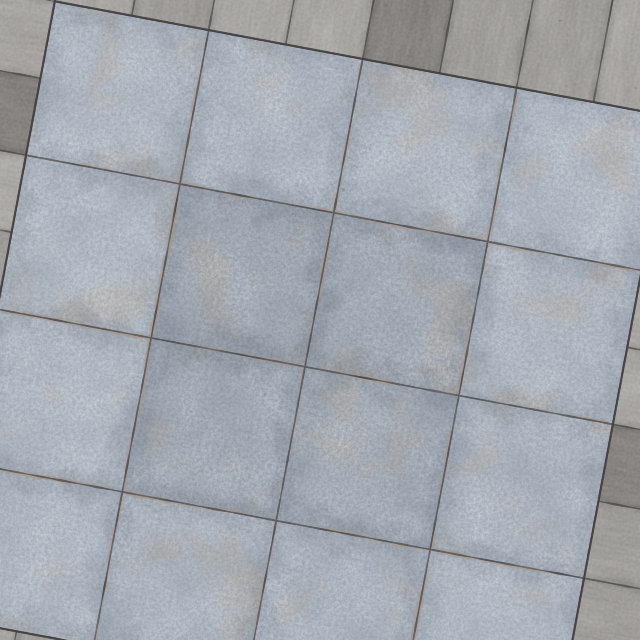
A three.js fragment shader for this texture:

```glsl
// Tilted four by four field of weathered blue-grey paving tiles, framed by warm grey slabs.
varying vec2 vUv;

float hash(vec2 p) {
  vec3 q = fract(vec3(p.xyx) * 0.1031);
  q += dot(q, q.yzx + 33.33);
  return fract((q.x + q.y) * q.z);
}

vec2 gradientAt(vec2 cell) {
  float angle = 6.2832 * hash(cell + 91.0);
  return vec2(cos(angle), sin(angle));
}

float noise(vec2 p) {
  vec2 i = floor(p), f = fract(p);
  vec2 w = f * f * f * (f * (f * 6.0 - 15.0) + 10.0);
  float a = dot(gradientAt(i), f);
  float b = dot(gradientAt(i + vec2(1.0, 0.0)), f - vec2(1.0, 0.0));
  float c = dot(gradientAt(i + vec2(0.0, 1.0)), f - vec2(0.0, 1.0));
  float d = dot(gradientAt(i + 1.0), f - 1.0);
  return mix(mix(a, b, w.x), mix(c, d, w.x), w.y);
}

float fbm(vec2 p) {
  float sum = 0.0, amp = 1.0;
  for (int i = 0; i < 4; i++) {
    sum += amp * noise(p);
    p = mat2(1.6, 1.2, -1.2, 1.6) * p + 7.3;
    amp *= 0.55;
  }
  return sum;
}

// Blue-grey tile: cloudy bloom, darker worn rim, fine grain
vec3 tileColor(vec2 g, float edge, float inset) {
  vec2 id = floor(g);
  vec2 local = g + id * 13.7 + 40.0;
  float cloud = fbm(local * 2.6);
  float grain = noise(g * 43.0 + 300.0) + 0.9 * noise(g * 83.0 + 500.0);
  float rim = 1.0 - smoothstep(0.0, 0.17, edge + 0.13 * fbm(local * 6.0));
  float middle = 1.0 - smoothstep(0.7, 1.7, length(id + 0.5 - vec2(2.15, 2.05)));

  float light = 0.70 + 0.22 * cloud + 0.09 * (hash(id + 5.0) - 0.5);
  light -= 0.24 * middle + 0.25 * rim;
  light += grain * (0.30 + 0.12 * cloud);
  vec3 color = mix(vec3(0.53, 0.565, 0.61), vec3(0.745, 0.775, 0.815), light);

  // Warm patches and scattered rusty specks
  float warm = smoothstep(0.05, 0.6, fbm(local * 1.7 + 20.0));
  color = mix(color, color * vec3(1.03, 0.985, 0.94), warm);
  float speck = smoothstep(0.56, 0.7, noise(g * 16.0 + 70.0));
  color = mix(color, vec3(0.50, 0.47, 0.46), 0.5 * speck);

  // Sandy residue on one side or the other of the inner joints
  float sand = 1.0 - smoothstep(0.010, 0.024, edge + 0.012 * noise(g * 30.0 + 9.0));
  sand *= smoothstep(-0.15, 0.3, noise(local * 2.3 + 4.0)) * step(0.03, inset);
  return mix(color, vec3(0.65, 0.59, 0.54), 0.75 * sand);
}

// Warm grey slab: flat tint per slab, streaks along its length, small stains
vec3 slabColor(float along, float across, float side, float seam) {
  float id = floor(along);
  float dark = 1.0 - step(0.5, abs(mod(id + 3.0 * side, 5.0) - 4.0));
  vec3 color = mix(vec3(0.645, 0.635, 0.62), vec3(0.545, 0.53, 0.52), dark);
  color += 0.05 * (hash(vec2(id + 20.0, side * 7.0 + 3.0)) - 0.5);
  vec2 p = vec2(along, across) + 30.0 + side * 17.0;
  color += 0.035 * fbm(p * vec2(3.0, 2.0)) + 0.03 * noise(p * vec2(24.0, 5.0));
  color += 0.04 * noise(p * vec2(25.0, 50.0));
  color -= 0.05 * (1.0 - smoothstep(0.0, 0.05, seam + 0.03 * noise(p * 8.0)));
  float stain = smoothstep(0.54, 0.68, noise(p * vec2(9.0, 18.0)));
  return mix(color, vec3(0.45, 0.40, 0.38), 0.5 * stain);
}

void main() {
  // Tile units: x counts columns rightward, y counts rows downward
  vec2 d = vUv - vec2(0.4766, 0.427);
  vec2 g = 2.0 + vec2(dot(d, vec2(0.983, -0.184)), dot(d, vec2(-0.184, -0.983))) / 0.2447;
  float px = fwidth(vUv.x) / 0.2447;

  vec2 toBorder = min(g, 4.0 - g);
  float inset = min(toBorder.x, toBorder.y);
  vec2 toLine = abs(fract(g + 0.5) - 0.5);
  float edge = min(toLine.x, toLine.y);

  // Frame slabs, half a tile wide, pointing outward from the field
  bool vertical = toBorder.y < 0.0;
  float along = 2.0 * (vertical ? g.x : g.y);
  float across = -(vertical ? toBorder.y : toBorder.x);
  float side = !vertical && g.x < 0.0 ? 1.0 : 0.0;
  float seam = 0.5 * abs(fract(along + 0.5) - 0.5);

  vec3 tile = tileColor(g, edge, inset);
  vec3 slab = slabColor(along, across, side, seam);
  vec3 color = mix(slab, tile, smoothstep(-px, px, inset));

  // Thin dark joints of uneven width, then the heavier field border
  float lineDist = inset > 0.0 ? edge : seam;
  float halfWidth = 0.0055 + 0.004 * noise(g * 9.0 + 15.0);
  float joint = 1.0 - smoothstep(halfWidth - 0.6 * px, halfWidth + 0.6 * px, lineDist);
  joint *= 0.82 + 0.4 * noise(g * 4.0 + 60.0);
  color = mix(color, vec3(0.31, 0.30, 0.31), clamp(joint, 0.0, 1.0));
  float border = 1.0 - smoothstep(0.007 - 0.6 * px, 0.007 + 0.6 * px, abs(inset));
  color = mix(color, vec3(0.25, 0.24, 0.24), 0.9 * border);

  gl_FragColor = vec4(clamp(color, 0.0, 1.0), 1.0);
}
```
